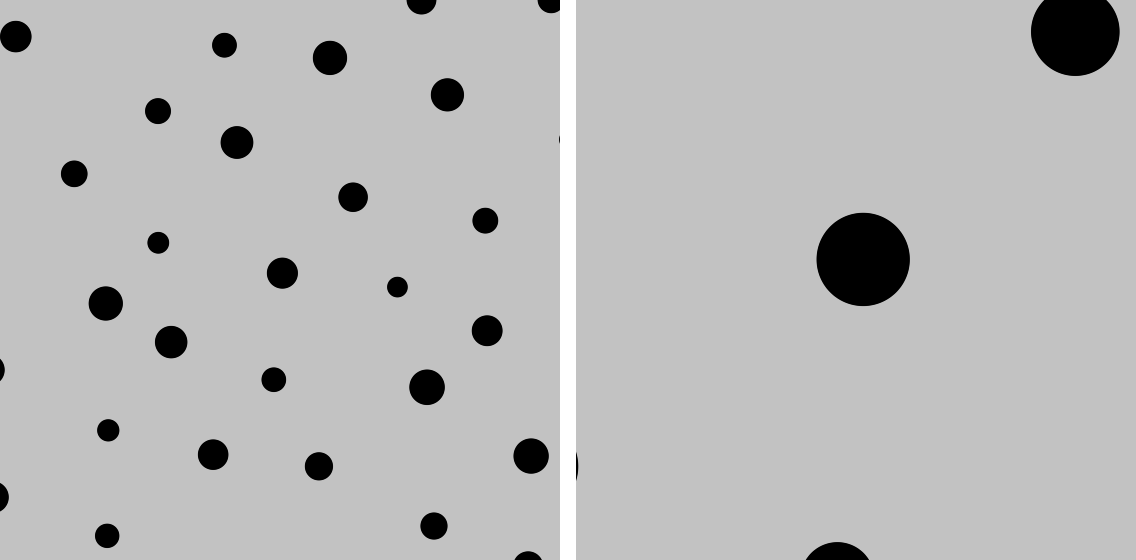
Left, the full canvas; right, a detail of the centre.
Give the GLSL for this pattern, as a Shadertoy shader.

```glsl
const vec3 PAPER_GREY = vec3(0.76);
const vec3 DOT_BLACK = vec3(0.0);
const float DOTS_ACROSS = 4.8;
const float ROW_HEIGHT = 0.866;
const float TILT = 0.37;
const vec2 RADIUS_RANGE = vec2(0.087, 0.154);

vec3 hash3(vec2 cell) {
    vec3 q = fract(cell.xyx * vec3(0.1031, 0.1030, 0.0973));
    q += dot(q, q.yxz + 33.33);
    return fract((q.xxy + q.yzz) * q.zyx);
}

mat2 rotation(float angle) {
    float c = cos(angle), s = sin(angle);
    return mat2(c, s, -s, c);
}

// Slow layered sines that bend the rows
vec2 drift(vec2 p, float amount) {
    return amount * vec2(sin(1.1 * p.y + 0.7) + 0.5 * sin(1.9 * p.x + 2.0),
                         sin(1.3 * p.x + 1.9) + 0.5 * sin(1.7 * p.y + 4.0));
}

// Staggered lattice point, shifted inside a small disc
vec2 dotCentre(vec2 cell, vec3 rnd, float jitter) {
    float stagger = 0.5 * mod(cell.y, 2.0);
    vec2 base = vec2(cell.x + 0.5 + stagger, (cell.y + 0.5) * ROW_HEIGHT);
    float angle = 6.2832 * rnd.x;
    vec2 shift = jitter * sqrt(rnd.y) * vec2(cos(angle), sin(angle));
    return base + shift + drift(base, 0.13);
}

// Signed distance to the nearest scattered dot
float dotField(vec2 p, float jitter, vec2 radii) {
    float row = floor(p.y / ROW_HEIGHT);
    float nearest = 1e3;
    for (int j = -1; j <= 1; j++) {
        float y = row + float(j);
        float column = floor(p.x - 0.5 * mod(y, 2.0));
        for (int i = -1; i <= 1; i++) {
            vec2 cell = vec2(column + float(i), y);
            vec3 rnd = hash3(cell + 41.0);
            float radius = mix(radii.x, radii.y, rnd.z);
            nearest = min(nearest, length(p - dotCentre(cell, rnd, jitter)) - radius);
        }
    }
    return nearest;
}

void mainImage(out vec4 fragColor, in vec2 fragCoord) {
    float pixel = DOTS_ACROSS / iResolution.y;
    vec2 p = rotation(TILT) * (fragCoord * pixel) + vec2(6.3, 4.1);

    // One-pixel soft edge
    float d = dotField(p, 0.19, RADIUS_RANGE);
    float ink = 1.0 - smoothstep(-0.6 * pixel, 0.6 * pixel, d);
    fragColor = vec4(mix(PAPER_GREY, DOT_BLACK, ink), 1.0);
}
```
